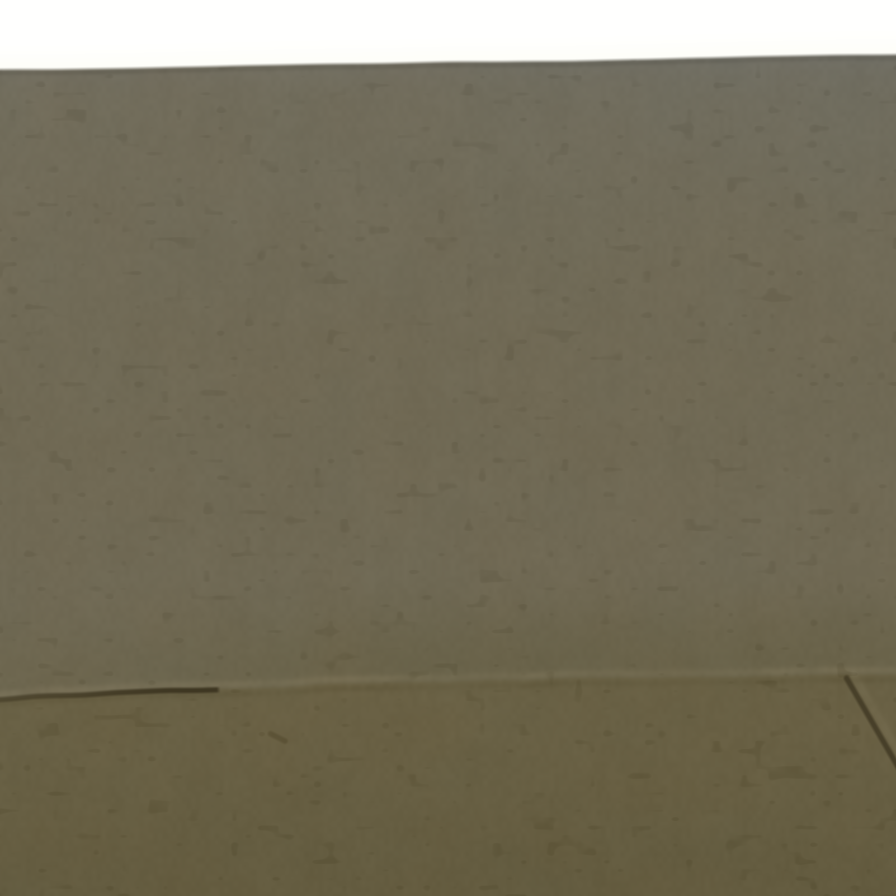
Reproduce this texture procedurally as a WebGL 2 fragment shader.

```glsl
#version 300 es
precision highp float;
// A matte grey-brown cardboard box: broad panel, creased lower flap, pale backdrop.

#define GRAIN 0.012
#define MOTTLE 0.014
#define STREAK 0.006
#define EDGE_SOFT 0.0028
#define LIP_WIDTH 0.0045
#define SLIT_WIDTH 0.0022
#define SLIT_END 0.247

uniform vec2 u_resolution;
out vec4 fragColor;

const vec3 BACKDROP = vec3(0.995, 0.995, 0.975);
const vec3 PANEL_TOP = vec3(0.445, 0.425, 0.355);
const vec3 PANEL_MID = vec3(0.438, 0.412, 0.330);
const vec3 PANEL_LOW = vec3(0.415, 0.388, 0.290);
const vec3 FLAP_TOP = vec3(0.412, 0.378, 0.268);
const vec3 FLAP_LOW = vec3(0.392, 0.360, 0.250);
const vec3 SLIT = vec3(0.235, 0.205, 0.125);

float hash(vec2 p) {
    vec3 q = fract(vec3(p.xyx) * 0.1031);
    q += dot(q, q.yzx + 33.33);
    return fract((q.x + q.y) * q.z);
}

float noise(vec2 p) {
    vec2 i = floor(p), f = fract(p);
    f = f * f * (3.0 - 2.0 * f);
    return mix(mix(hash(i), hash(i + vec2(1, 0)), f.x),
               mix(hash(i + vec2(0, 1)), hash(i + vec2(1, 1)), f.x), f.y);
}

// Layered noise centred on zero
float fbm(vec2 p) {
    float sum = 0.0, amp = 0.5;
    for (int i = 0; i < 4; i++) {
        sum += amp * (noise(p) - 0.5);
        p = p * 2.03 + 17.3;
        amp *= 0.5;
    }
    return sum;
}

float segmentDist(vec2 p, vec2 a, vec2 b) {
    vec2 d = b - a;
    return length(p - a - d * clamp(dot(p - a, d) / dot(d, d), 0.0, 1.0));
}

float topEdge(float x) {
    return 0.922 + 0.017 * x + 0.002 * (noise(vec2(x * 14.0, 3.0)) - 0.5);
}

float creaseLine(float x) {
    return 0.221 + 0.048 * x - 0.022 * x * x + 0.0025 * (noise(vec2(x * 22.0, 8.0)) - 0.5);
}

vec3 panelColor(vec2 p, float aboveCrease, float belowTop) {
    vec3 c = mix(PANEL_MID, PANEL_TOP, smoothstep(0.5, 0.95, p.y));
    float shade = 1.0 - smoothstep(0.01, 0.13, aboveCrease);
    c = mix(c, PANEL_LOW, shade * mix(0.6, 1.0, smoothstep(0.1, 0.4, p.x)));
    // Cool light along the upper right
    c += vec3(-0.008, 0.002, 0.018) * smoothstep(0.2, 1.0, p.x) * smoothstep(0.7, 0.95, p.y);
    c += vec3(0.005, 0.010, 0.030) * exp(-max(belowTop, 0.0) / 0.018);
    return c;
}

void main() {
    vec2 p = gl_FragCoord.xy / u_resolution;
    float px = 1.0 / min(u_resolution.x, u_resolution.y);
    float soft = max(EDGE_SOFT, px);
    float crease = p.y - creaseLine(p.x);
    float below = topEdge(p.x) - p.y;

    // Two cardboard faces
    vec3 flap = mix(FLAP_LOW, FLAP_TOP, smoothstep(0.0, 0.21, p.y));
    vec3 color = mix(flap, panelColor(p, crease, below), smoothstep(-soft, soft, crease));

    // Mottling, vertical streaks and fine grain
    float mottle = fbm(p * 26.0);
    float tint = fbm(p * 16.0 + 40.0);
    color += MOTTLE * mottle + MOTTLE * tint * vec3(-0.5, 0.2, 0.6);
    color += STREAK * (noise(p * vec2(70.0, 9.0)) - 0.5);
    color += GRAIN * (noise(p * vec2(190.0, 150.0)) - 0.5);
    color -= 0.025 * smoothstep(0.80, 0.95, noise(p * vec2(65.0, 105.0) + 5.0));

    // Worn pale lip and faint shadow along the crease
    float wear = 0.5 + 0.5 * noise(vec2(p.x * 30.0, 1.0));
    color += vec3(0.042, 0.037, 0.032) * wear * exp(-pow((crease - 0.005) / LIP_WIDTH, 2.0));
    color -= 0.022 * wear * exp(-pow((crease + 0.006) / 0.004, 2.0));

    // Open slit at left, diagonal fold at right, small scuff
    float slit = 1.0 - smoothstep(SLIT_WIDTH - soft * 0.5, SLIT_WIDTH + soft, abs(crease + 0.001));
    slit *= 1.0 - smoothstep(SLIT_END - 0.006, SLIT_END, p.x);
    color = mix(color, SLIT, slit * mix(0.6, 0.95, smoothstep(0.0, 0.22, p.x)));
    float fold = segmentDist(p, vec2(0.945, 0.243), vec2(1.003, 0.143));
    color = mix(color, SLIT, 0.75 * (1.0 - smoothstep(0.001, 0.001 + 1.5 * soft, fold)));
    color += 0.025 * exp(-pow((segmentDist(p, vec2(0.953, 0.246), vec2(1.012, 0.146)) - 0.001) / 0.004, 2.0));
    float scuff = segmentDist(p, vec2(0.302, 0.181), vec2(0.318, 0.173));
    color -= 0.05 * (1.0 - smoothstep(0.001, 0.005, scuff));

    // Dark rim under the bright backdrop
    color -= 0.035 * exp(-pow((below - 0.004) / 0.003, 2.0));
    vec3 backdrop = BACKDROP + vec3(0.005, 0.005, 0.02) * smoothstep(0.0, 0.03, -below);
    color = mix(backdrop, color, smoothstep(-soft, soft, below));
    fragColor = vec4(clamp(color, 0.0, 1.0), 1.0);
}
```
